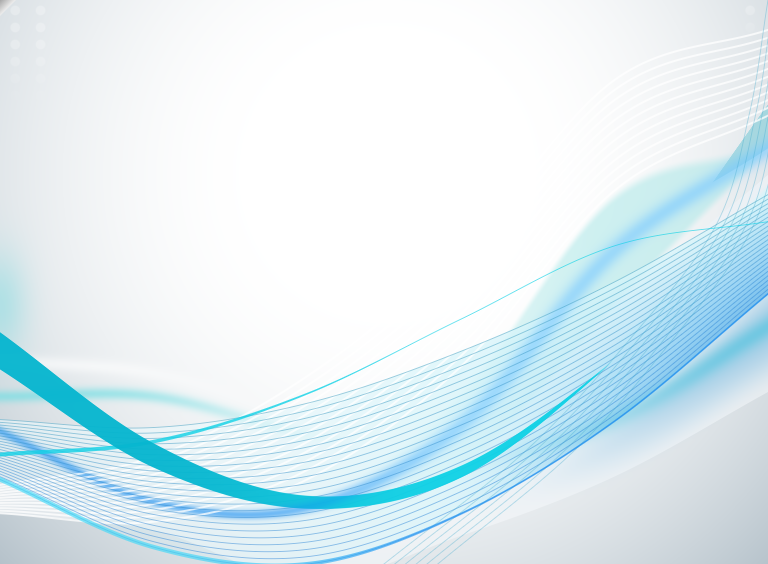
Write a WebGL 2 fragment shader that draws this background.

```glsl
#version 300 es
precision highp float;
// Abstract background: flowing cyan ribbons and fine line meshes over a soft grey vignette.
uniform vec2 u_resolution;
out vec4 outColor;

#define MESH_LINES 23
#define WHITE_LINES 12
#define CROSS_LINES 6
#define HAIRLINE 0.0016
#define GLOW_CENTER vec2(0.505, 0.69)
#define TEAL vec3(0.02, 0.71, 0.81)
#define CYAN vec3(0.06, 0.82, 0.90)
#define BLUE vec3(0.10, 0.56, 0.95)
#define PALE vec3(0.84, 0.96, 0.98)
#define SHADE vec3(0.65, 0.71, 0.75)

// Smooth spline through six heights spread evenly over x = 0..1
float curve(float x, vec3 a, vec3 b) {
    float k[8] = float[](2.0*a.x - a.y, a.x, a.y, a.z, b.x, b.y, b.z, 2.0*b.z - b.y);
    float s = clamp(x, 0.0, 0.9999) * 5.0;
    int i = int(s);
    float t = fract(s);
    float p = k[i], q = k[i+1], r = k[i+2], w = k[i+3];
    return q + 0.5*t*(r - p + t*(2.0*p - 5.0*q + 4.0*r - w + t*(3.0*(q - r) + w - p)));
}

// Signed distance to the zero line of a field, in canvas heights
float dist(float v) {
    return v / max(length(vec2(dFdx(v), dFdy(v))), 1e-6) / u_resolution.y;
}

float line(float v, float width) {
    float px = 1.0 / u_resolution.y;
    return clamp((0.5*width - abs(dist(v))) / px + 0.5, 0.0, 1.0) * min(1.0, width / px);
}

float glow(float v, float width) {
    float d = dist(v) / width;
    return exp(-d*d);
}

// Coverage of the area between two edges
float band(float y, float top, float bottom, float soft) {
    float e = max(soft, 0.7 / u_resolution.y);
    return smoothstep(-e, e, top - y) * smoothstep(-e, e, y - bottom);
}

void main() {
    vec2 uv = gl_FragCoord.xy / u_resolution;
    float aspect = u_resolution.x / u_resolution.y;
    float x = uv.x, y = uv.y;

    // Vignette
    float r = length((uv - GLOW_CENTER) * vec2(aspect, 1.0));
    float fade = clamp((r - 0.2) / 0.85, 0.0, 1.0);
    vec3 col = mix(vec3(1.0), SHADE, fade*fade);

    // Faint dot columns in the upper corners
    vec2 cell = vec2(fract(x / 0.033) - 0.6, fract(y / 0.0302) - 0.5) * vec2(0.033*aspect, 0.0302);
    float dots = 1.0 - smoothstep(0.007, 0.010, length(cell));
    float corners = step(x, 0.066) * smoothstep(0.80, 0.95, y) + step(0.95, x) * smoothstep(0.92, 1.0, y);
    col = mix(col, vec3(1.0), 0.25 * dots * corners);

    // Folded corner
    float fold = x*aspect + 1.0 - y;
    col = mix(col, mix(vec3(0.65), vec3(0.95), fold / 0.03), 1.0 - smoothstep(0.026, 0.030, fold));

    // Shared guide curves
    float meshTop = curve(x, vec3(0.256, 0.242, 0.285), vec3(0.377, 0.500, 0.655));
    float meshLow = curve(x, vec3(0.150, 0.030, 0.000), vec3(0.089, 0.253, 0.479));
    float streak = curve(x, vec3(0.235, 0.110, 0.100), vec3(0.245, 0.555, 0.737));
    float right = smoothstep(0.55, 1.0, x);

    // Pale veil under the mesh and left glow
    float veilLow = curve(x, vec3(0.09, 0.06, -0.03), vec3(0.05, 0.155, 0.305));
    col = mix(col, vec3(0.97, 0.98, 0.99), 0.5 * band(y, meshTop, veilLow, 0.0));
    vec2 g = (uv - vec2(0.0, 0.46)) / vec2(0.035, 0.09);
    col = mix(col, vec3(0.55, 0.87, 0.89), 0.55 * exp(-dot(g, g)));

    // Soft arcs on the left
    float arc = curve(x, vec3(0.360, 0.338, 0.260), vec3(0.20, 0.18, 0.18));
    col = mix(col, vec3(1.0), 0.55 * glow(y - arc, 0.013) * (1.0 - smoothstep(0.1, 0.4, x)));
    arc = curve(x, vec3(0.297, 0.297, 0.230), vec3(0.19, 0.18, 0.18));
    col = mix(col, vec3(0.45, 0.87, 0.89), 0.65 * glow(y - arc, 0.011) * (1.0 - smoothstep(0.08, 0.5, x)));

    // Translucent rising ribbons on the right
    float top = curve(x, vec3(0.10, 0.08, 0.10), vec3(0.30, 0.650, 0.735));
    float low = curve(x, vec3(0.05, 0.03, 0.06), vec3(0.17, 0.460, 0.737));
    col = mix(col, vec3(0.69, 0.91, 0.91), 0.6 * band(y, top, low, 0.012) * smoothstep(0.4, 0.8, x));
    top = curve(x, vec3(0.0), vec3(0.15, 0.440, 0.815));
    col = mix(col, vec3(0.57, 0.82, 0.86), 0.75 * band(y, top, streak, 0.0) * smoothstep(0.8, 0.95, x));
    top = curve(x, vec3(0.0), vec3(0.15, 0.455, 0.690));
    col = mix(col, vec3(0.93, 0.95, 0.97), 0.75 * band(y, top, meshTop, 0.0));
    low = curve(x, vec3(0.0), vec3(0.14, 0.385, 0.670));
    col = mix(col, PALE, 0.8 * band(y, low, meshLow, 0.008) * smoothstep(0.6, 0.8, x));

    // Mesh body and the blue haze beneath it
    float across = clamp((meshTop - y) / (meshTop - meshLow), 0.0, 1.0);
    vec3 body = mix(PALE, vec3(0.36, 0.70, 0.93), right * across);
    col = mix(col, body, mix(0.25, 0.75, smoothstep(0.2, 0.7, x)) * band(y, meshTop, meshLow, 0.002));
    float haze = curve(x, vec3(0.1), vec3(0.17, 0.255, 0.420));
    col = mix(col, vec3(0.50, 0.74, 0.88), 0.6 * right * band(y, meshLow, haze - 0.07, 0.05));
    col = mix(col, vec3(0.30, 0.76, 0.87), 0.6 * right * glow(y - haze, 0.018));

    // Blue streak, vivid on the left and misty on the right
    float mist = smoothstep(0.3, 0.65, x);
    col = mix(col, mix(BLUE, vec3(0.48, 0.79, 1.0), mist), 0.6 * glow(y - streak, mix(0.008, 0.017, mist)));

    // White line fan
    float fanTop = curve(x, vec3(0.14, 0.190, 0.333), vec3(0.555, 0.858, 0.947));
    float fanLow = curve(x, vec3(0.09, 0.075, 0.150), vec3(0.350, 0.662, 0.795));
    for (int i = 0; i < WHITE_LINES; i++) {
        float t = float(i) / float(WHITE_LINES - 1);
        col = mix(col, vec3(1.0), 0.75 * line(y - mix(fanTop, fanLow, t), 0.0035));
    }

    // Blue mesh lines, then steep lines crossing them
    for (int i = 0; i < MESH_LINES; i++) {
        float t = float(i) / float(MESH_LINES - 1);
        vec3 ink = mix(vec3(0.22, 0.60, 0.74), vec3(0.15, 0.50, 0.85), t);
        col = mix(col, ink, 0.55 * line(y - mix(meshTop, meshLow, t), HAIRLINE));
    }
    float steep = curve(y, vec3(0.52, 0.70, 0.833), vec3(0.94, 0.98, 1.0));
    for (int i = 0; i < CROSS_LINES; i++) {
        float offset = 0.014 * float(i) * (1.0 - 0.5*y);
        col = mix(col, vec3(0.25, 0.66, 0.80), 0.4 * line(x - steep - offset + 0.02*(1.0 - y), HAIRLINE));
    }

    // Bright lower rim and thin teal line
    vec3 rim = mix(vec3(0.25, 0.85, 0.97), BLUE, smoothstep(0.2, 0.6, x));
    col = mix(col, rim, 0.65 * line(y - meshLow, mix(0.008, 0.003, smoothstep(0.3, 0.7, x))));
    float thin = curve(x, vec3(0.194, 0.217, 0.302), vec3(0.434, 0.564, 0.607));
    col = mix(col, CYAN, 0.8 * line(y - thin, mix(0.007, 0.0015, smoothstep(0.1, 0.55, x))));

    // Main ribbon tapering to a point
    top = curve(x, vec3(0.411, 0.214, 0.121), vec3(0.174, 0.363, 0.620));
    low = curve(x, vec3(0.345, 0.171, 0.098), vec3(0.153, 0.361, 0.620));
    vec3 ribbon = mix(TEAL, CYAN, smoothstep(0.2, 0.6, x));
    ribbon = mix(ribbon, BLUE, 0.45 * glow(y - streak, 0.012) * (1.0 - mist));
    col = mix(col, ribbon, 0.95 * band(y, top, low, 0.0) * (1.0 - smoothstep(0.77, 0.80, x)));

    outColor = vec4(col, 1.0);
}
```
